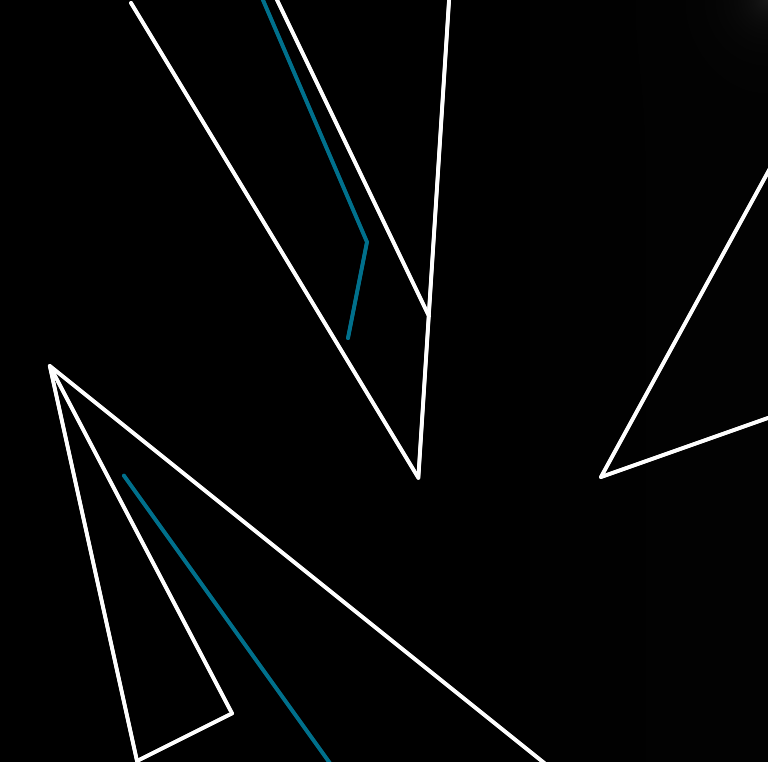
Give the GLSL for this background, as a WebGL 2 fragment shader.

```glsl
#version 300 es
precision highp float;

uniform vec2 u_resolution;
out vec4 fragColor;

// Distance from p to the segment between s.xy and s.zw
float segmentDistance(vec2 p, vec4 s) {
    vec2 along = s.zw - s.xy;
    vec2 toPoint = p - s.xy;
    float t = clamp(dot(toPoint, along) / dot(along, along), 0.0, 1.0);
    return length(toPoint - along * t);
}

// Round-capped stroke with a one-pixel soft edge
float stroke(float d) {
    float soft = 0.5 / u_resolution.y;
    return 1.0 - smoothstep(-soft, soft, d - 0.0027);
}

// Endpoints in units of canvas height
const vec4 whiteLines[9] = vec4[9](
    // Hanging wedge
    vec4(0.172, 0.996, 0.549, 0.373),
    vec4(0.549, 0.373, 0.5906, 1.02),
    vec4(0.354, 1.02, 0.563, 0.585),
    // Right wedge
    vec4(1.028, 0.811, 0.7887, 0.374),
    vec4(0.7887, 0.374, 1.028, 0.4586),
    // Lower shard
    vec4(0.0654, 0.5197, 0.7375, -0.02),
    vec4(0.0654, 0.5197, 0.1798, 0.0013),
    vec4(0.1798, 0.0013, 0.3045, 0.0638),
    vec4(0.3045, 0.0638, 0.0654, 0.5197)
);

const vec4 tealLines[3] = vec4[3](
    vec4(0.3365, 1.02, 0.4816, 0.6824),
    vec4(0.4816, 0.6824, 0.4567, 0.5564),
    vec4(0.1627, 0.3757, 0.4462, -0.02)
);

void main() {
    vec2 p = gl_FragCoord.xy / u_resolution.y;
    vec2 corner = vec2(u_resolution.x / u_resolution.y, 1.0);

    // Black ground with a faint glow in the upper right corner
    vec3 color = vec3(0.09 * exp(-length(p - corner) * 32.0));
    color += 0.008 * smoothstep(0.55, 1.0, p.x);

    float tealDistance = 1.0;
    for (int i = 0; i < 3; i++) {
        tealDistance = min(tealDistance, segmentDistance(p, tealLines[i]));
    }
    float whiteDistance = 1.0;
    for (int i = 0; i < 9; i++) {
        whiteDistance = min(whiteDistance, segmentDistance(p, whiteLines[i]));
    }

    // Teal accents below the white outlines
    color = mix(color, vec3(0.0, 0.44, 0.55), stroke(tealDistance));
    color = mix(color, vec3(0.995), stroke(whiteDistance));
    fragColor = vec4(color, 1.0);
}
```
